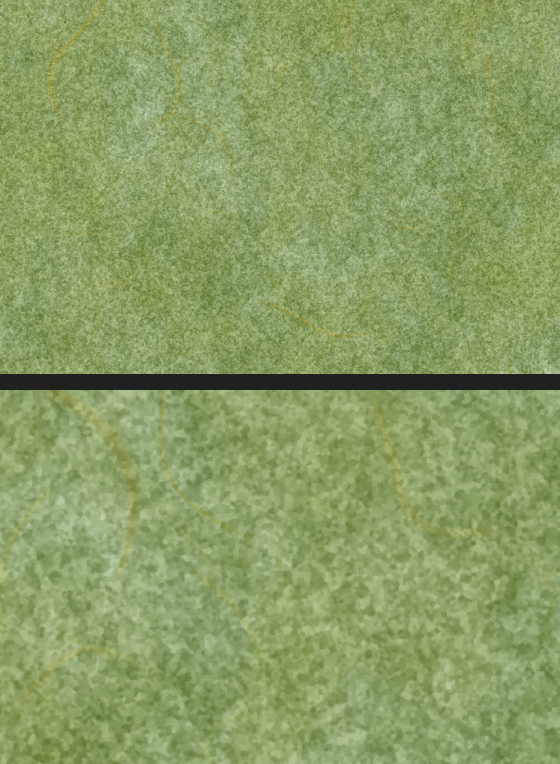
Top: the whole. Bottom: its middle third, enlarged.
A Shadertoy shader for this texture:

```glsl
// Green handmade paper: mottled, grainy pulp with scattered curved golden fibres.

const vec3 DARK_PULP   = vec3(0.487, 0.576, 0.348);
const vec3 PALE_PULP   = vec3(0.588, 0.668, 0.482);
const vec3 YELLOW_PULP = vec3(0.565, 0.630, 0.325);
const vec3 GOLD_FIBRE  = vec3(0.615, 0.605, 0.275);
const vec3 OLIVE_FIBRE = vec3(0.580, 0.635, 0.320);

const float MOTTLE_CONTRAST = 0.68;
const float GRAIN_CONTRAST  = 0.135;
const float YELLOW_AMOUNT   = 0.22;
const float RELIEF          = 0.035;
const int   FIBRE_LAYERS    = 4;
const float FIBRE_CELL      = 0.36;   // spacing of the largest fibres
const float FIBRE_WIDTH     = 0.0088; // half width of the largest fibres
const float CELL_RATIO      = 0.62;   // size step between layers
const float WIDTH_RATIO     = 0.58;
const float FIBRE_DENSITY   = 0.62;

vec3 hash3(vec2 p) {
    vec3 q = fract(vec3(p.xyx) * vec3(0.1031, 0.1030, 0.0973));
    q += dot(q, q.yxz + 33.33);
    return fract((q.xxy + q.yzz) * q.zyx);
}

// Cellular noise: random cell values blended by distance to their points
float cellNoise(vec2 p) {
    vec2 cell = floor(p), f = fract(p);
    float sum = 0.0, total = 0.0;
    for (int j = -1; j <= 1; j++)
    for (int i = -1; i <= 1; i++) {
        vec2 offset = vec2(i, j);
        vec3 rnd = hash3(cell + offset + 71.0);
        vec2 d = offset + rnd.xy - f;
        float weight = exp(-8.0 * dot(d, d));
        sum += weight * rnd.z;
        total += weight;
    }
    return sum / total - 0.5;
}

// Cloudy pulp density, slightly stretched upwards
float mottle(vec2 p) {
    vec2 q = p * vec2(1.2, 0.85);
    float sum = 0.0, frequency = 3.0;
    for (int i = 0; i < 4; i++) {
        sum += cellNoise(q * frequency + 17.0 * float(i));
        frequency *= 2.6;
    }
    return sum;
}

// One tapered, bent strand: x = coverage, y = signed position across it
vec2 strand(vec2 p, float halfLength, float halfWidth, float bend, float wave, float soft) {
    float t = p.x / halfLength;
    float curve = halfLength * (bend * (t * t - 0.3) + wave * sin(3.5 * t));
    float slope = 2.0 * bend * t + 3.5 * wave * cos(3.5 * t);
    float across = (p.y - curve) / sqrt(1.0 + slope * slope);
    float width = halfWidth * sqrt(max(1.0 - t * t, 0.0));
    float cover = 1.0 - smoothstep(width - soft, width + soft, abs(across));
    cover *= 1.0 - smoothstep(0.8, 1.0, abs(t));
    return vec2(cover, clamp(across / halfWidth, -1.0, 1.0));
}

// Lays one grid of randomly turned strands over the pulp
vec3 addFibres(vec3 color, vec2 p, float layer, float pixel) {
    float size = FIBRE_CELL * pow(CELL_RATIO, layer);
    float width = FIBRE_WIDTH * pow(WIDTH_RATIO, layer);
    vec2 g = p / size + 13.7 * layer;
    vec2 cell = floor(g);
    for (int j = -1; j <= 1; j++)
    for (int i = -1; i <= 1; i++) {
        vec2 id = cell + vec2(i, j);
        vec3 place = hash3(id + 31.0 * layer + 5.0);
        vec3 shape = hash3(id + 47.0 * layer + 211.0);
        vec3 look = hash3(id + 59.0 * layer + 397.0);
        if (look.x > FIBRE_DENSITY + 0.06 * layer) continue;

        // Most strands stand near upright
        float turn = 2.0 * place.z - 1.0;
        float angle = 1.57 * (1.0 + turn * abs(turn));
        vec2 along = vec2(cos(angle), sin(angle));
        vec2 d = (g - id - mix(vec2(0.1), vec2(0.9), place.xy)) * size;
        vec2 local = vec2(dot(d, along), dot(d, vec2(-along.y, along.x)));

        float bend = (shape.y - 0.5) * 1.3;
        float wave = (shape.z - 0.5) * 0.28;
        vec2 s = strand(local, size * mix(0.25, 0.62, shape.x),
                        width * mix(0.4, 1.0, look.y), bend, wave,
                        0.7 * pixel + 0.0006);
        float strength = (0.82 - 0.11 * layer) * mix(0.45, 1.0, look.z);
        vec3 tint = mix(GOLD_FIBRE, OLIVE_FIBRE, clamp(0.25 * layer + 0.5 * look.z - 0.1, 0.0, 1.0));
        color = mix(color, tint + RELIEF * s.y * along.x, s.x * strength);
    }
    return color;
}

void mainImage(out vec4 fragColor, in vec2 fragCoord) {
    vec2 p = fragCoord / iResolution.y;
    float pixel = 1.0 / iResolution.y;

    // Pulp
    float density = 0.5 + MOTTLE_CONTRAST * mottle(p);
    float yellow = YELLOW_AMOUNT * (1.0 + 2.5 * cellNoise(p * 4.5 + 90.0) + 2.0 * cellNoise(p * 14.0 + 50.0));
    vec3 color = mix(DARK_PULP, PALE_PULP, density);
    color = mix(color, YELLOW_PULP, clamp(yellow, 0.0, 0.6));

    // Fibres, finest first
    for (int i = FIBRE_LAYERS - 1; i >= 0; i--)
        color = addFibres(color, p, float(i), pixel);

    // Fine felt grain
    float grain = cellNoise(p * 125.0) + cellNoise(p * 250.0 + 40.0);
    color += GRAIN_CONTRAST * grain * vec3(1.0, 0.95, 1.1);

    fragColor = vec4(color, 1.0);
}
```
